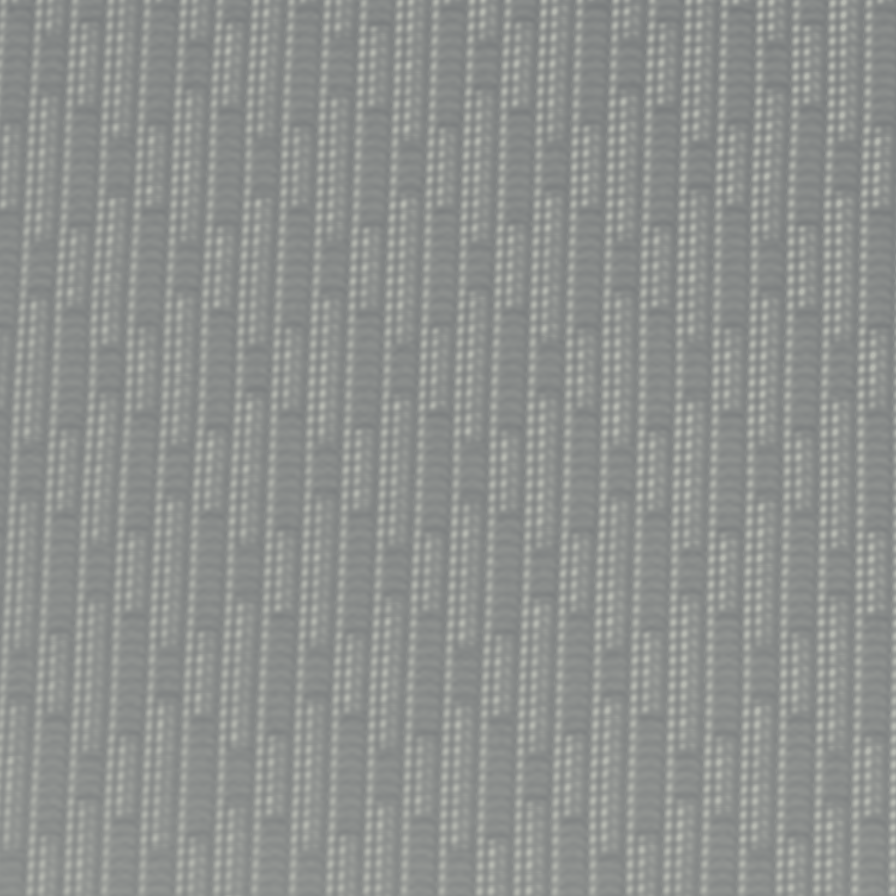
Write a Shadertoy shader that draws this texture.

```glsl
// Grey woven upholstery: narrow vertical strips of beaded yarn, where light
// raised blocks alternate with dark ribbed ones in a half-drop repeat.
// Strips fan out slightly downwards; noise adds wobble, wear and shading.

#define REPEAT_WIDTH 0.161    // width of four strips at the top edge
#define FAN 0.0065            // growth of that width towards the bottom
#define LEAN -0.034           // sideways drift of the middle strip
#define REPEAT_HEIGHT 0.2266
#define ROWS 16.0             // beads in one repeat height
#define DARK_HALF 2.2         // half height of short dark blocks, in rows
#define LIGHT_HALF 3.1        // half height of short light blocks, in rows
#define YARN_WIDTH 0.108      // yarn radius as a part of the strip
#define WEAR 0.2              // brightness variation between beads
#define SHADE_COLOR vec3(0.482, 0.494, 0.496)
#define LIGHT_COLOR vec3(0.685, 0.695, 0.668)

const float TAU = 6.2831853;

float hash(vec2 p) {
    return fract(sin(dot(p, vec2(127.1, 311.7))) * 43758.545);
}

float noise(vec2 p) {
    vec2 i = floor(p), f = fract(p);
    f = f * f * (3.0 - 2.0 * f);
    return mix(mix(hash(i), hash(i + vec2(1, 0)), f.x),
               mix(hash(i + vec2(0, 1)), hash(i + vec2(1, 1)), f.x), f.y);
}

// Soft cross-section of a yarn centred at c, wrapping around the strip
float yarn(float x, float c) {
    float d = (fract(x - c + 0.5) - 0.5) / YARN_WIDTH;
    return exp(-d * d);
}

// Brightness along a yarn: one bump per row
float beads(float row, float depth) {
    return 0.68 + depth * cos(TAU * row);
}

// Signed distance in rows to the edge of the strip's block, positive if light
float blockEdge(float strip, float row) {
    float drop = 0.5 * ROWS * mod(floor(strip * 0.5), 2.0);
    float shifted = row + drop + 0.5 * ROWS;
    float fromCentre = abs(mod(shifted, ROWS) - 0.5 * ROWS);
    float jitter = 0.4 * (hash(vec2(strip, floor(shifted / ROWS))) - 0.5);
    return mod(strip, 2.0) < 0.5 ? fromCentre - DARK_HALF + jitter
                                 : LIGHT_HALF - fromCentre + jitter;
}

void mainImage(out vec4 fragColor, in vec2 fragCoord) {
    vec2 uv = fragCoord / iResolution.xy;
    float down = 1.0 - uv.y;

    // Fabric coordinates: strips across, bead rows down
    vec2 wobble = vec2(noise(uv * 9.0), noise(uv * 7.0 + 31.0)) - 0.5;
    float middle = 0.503 + LEAN * (down - 0.526);
    float across = 4.0 * (uv.x - middle) / (REPEAT_WIDTH + FAN * down);
    across += 0.06 * wobble.x;
    float row = (down - 0.526) * ROWS / REPEAT_HEIGHT + 0.3 * wobble.y;
    float strip = floor(across);
    float x = fract(across);

    // Light and dark blocks
    float edge = blockEdge(strip, row);
    float raised = smoothstep(-0.4, 0.4, edge);
    float inner = smoothstep(0.12, 0.34, x) * (1.0 - smoothstep(0.82, 1.0, x));

    // A border yarn that never ends, and two more in the light blocks
    float crisp = clamp(0.65 * uv.x + 0.35 * uv.y, 0.0, 1.0);
    float depth = mix(0.24, 0.42, crisp);
    float wear = 1.0 + WEAR * (hash(vec2(strip, floor(row + 0.5))) - 0.5) * 2.0;
    float border = yarn(x, 0.14) * beads(row + 0.5 * (x - 0.14), depth);
    float second = yarn(x, 0.44) * beads(row + 0.1 + 0.5 * (x - 0.44), depth);
    float third = yarn(x, 0.72) * beads(row + 0.35 - 0.9 * (x - 0.72), depth);
    float tone = 0.2 + border * mix(0.72, 0.84, raised);
    tone += raised * wear * (0.78 * second + 0.3 * third);

    // Dark grooves beside the yarns
    tone -= 0.1 * yarn(x, 0.97) + 0.13 * raised * yarn(x, 0.29);

    // Curved ribs and the shadow at the ends of the dark blocks
    float bow = (x - 0.6) * (x - 0.6) * 2.5;
    tone += (1.0 - raised) * inner * (0.04 + 0.07 * cos(TAU * (row - bow)));
    tone -= 0.1 * inner * exp(-4.0 * (edge + 0.35) * (edge + 0.35));

    // Crisper towards the upper right, paler towards the bottom
    tone = 0.36 + (tone - 0.36) * mix(0.92, 1.18, crisp);
    tone += 0.02 + 0.12 * (down - 0.4) + 0.04 * (noise(uv * 4.0 + 7.0) - 0.5);
    tone += 0.1 * (noise(uv * vec2(150.0, 220.0)) - 0.5);

    fragColor = vec4(mix(SHADE_COLOR, LIGHT_COLOR, clamp(tone, -0.1, 1.15)), 1.0);
}
```
